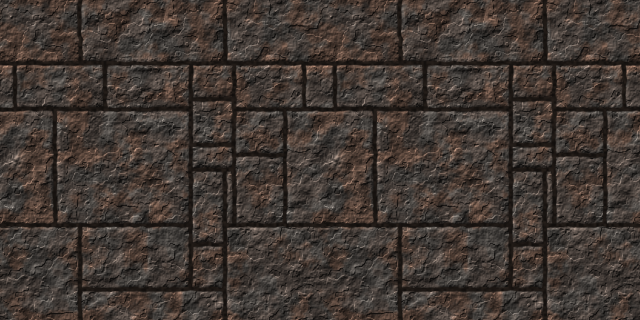
Write a Shadertoy shader that draws this texture.

```glsl
// Weathered, rust-stained stone blocks of mixed sizes with dark recessed joints.

const vec2 REPEATS = vec2(2.0, 1.0);   // tiles across and down
const float UNITS = 384.0;             // layout units along one tile
const float HALF_JOINT = 2.2;          // in layout units
const vec2 PIT_CENTER = vec2(18.0, 194.0);

const vec3 GREY = vec3(0.295, 0.262, 0.242);
const vec3 RUST = vec3(0.345, 0.255, 0.208);
const vec3 SLATE = vec3(0.268, 0.262, 0.252);
const vec3 PALE = vec3(0.520, 0.470, 0.435);
const vec3 JOINT = vec3(0.105, 0.085, 0.072);

float hash(vec2 p) {
    vec3 q = fract(p.xyx * vec3(0.1031, 0.1030, 0.0973));
    q += dot(q, q.yzx + 33.33);
    return fract((q.x + q.y) * q.z);
}

// Value noise that wraps after "period" cells
float noise(vec2 p, float period) {
    vec2 i = floor(p), f = fract(p);
    f = f * f * (3.0 - 2.0 * f);
    vec2 a = mod(i, period), b = mod(i + 1.0, period);
    return mix(mix(hash(a), hash(vec2(b.x, a.y)), f.x),
               mix(hash(vec2(a.x, b.y)), hash(b), f.x), f.y);
}

float fbm(vec2 uv, float freq, int octaves) {
    float sum = 0.0, amp = 0.5, total = 0.0;
    for (int i = 0; i < octaves; i++) {
        sum += amp * noise(uv * freq + float(i) * 7.3, freq);
        total += amp;
        amp *= 0.56;
        freq *= 2.0;
    }
    return sum / total;
}

// Cut a block (x0, y0, x1, y1) and keep the side holding p; true for the lower side
bool cutX(inout vec4 r, vec2 p, float x) {
    if (p.x < x) { r.z = min(r.z, x); return true; }
    r.x = max(r.x, x);
    return false;
}

bool cutY(inout vec4 r, vec2 p, float y) {
    if (p.y < y) { r.w = min(r.w, y); return true; }
    r.y = max(r.y, y);
    return false;
}

// Find the block around p by successive cuts; p is wrapped into the block's frame
vec4 blockAt(inout vec2 p) {
    p.y = mod(p.y - 76.0, UNITS) + 76.0;
    vec4 r;
    if (p.y < 270.0) {
        p.x = mod(p.x - 229.0, UNITS) + 229.0;
        r = vec4(229.0, 76.0, 613.0, 270.0);
        if (cutX(r, p, 281.0)) {                    // narrow column
            if (cutY(r, p, 203.0)) {
                cutY(r, p, 119.0);
                cutY(r, p, 174.0);
            } else if (cutX(r, p, 270.0)) r.w = 293.0;
        } else if (cutY(r, p, 131.0)) {             // low course
            cutX(r, p, 365.0);
            cutX(r, p, 402.0);
            cutX(r, p, 510.0);
        } else {                                    // middle course
            cutX(r, p, 450.0);
            if (cutX(r, p, 342.0)) cutY(r, p, 186.0);
        }
    } else {                                        // tall course
        p.x = mod(p.x - 96.0, UNITS) + 96.0;
        r = vec4(96.0, 270.0, 480.0, 460.0);
        if (cutX(r, p, 270.0) && cutY(r, p, 347.0) && !cutX(r, p, 229.0)
            && cutY(r, p, 293.0)) r.y = 203.0;
    }
    return r;
}

// Distance inward from the worn block edge (x) and a random value per block (y)
vec2 blockInfo(vec2 uv) {
    vec2 wobble = vec2(fbm(uv, 48.0, 2), fbm(uv + 0.37, 48.0, 2)) - 0.5;
    vec2 p = uv * UNITS + 2.8 * wobble;
    vec4 r = blockAt(p);
    vec2 q = abs(p - 0.5 * (r.xy + r.zw)) - 0.5 * (r.zw - r.xy) + HALF_JOINT + 1.5;
    float d = length(max(q, 0.0)) + min(max(q.x, q.y), 0.0) - 1.5;
    return vec2(-d, hash(r.xy));
}

// Strength of the chipped pit, 1 at its center
float pit(vec2 uv) {
    vec2 d = fract(uv - PIT_CENTER / UNITS + 0.5) - 0.5;
    return exp(-dot(d, d) * 1300.0);
}

// Rough stone relief: grain, flaked layers, bevel and pit
float relief(vec2 uv, float edge) {
    float rough = fbm(uv, 26.0, 4);
    float flakes = smoothstep(0.40, 0.47, fbm(uv + 0.21, 30.0, 3));
    float chips = pit(uv) * (fbm(uv, 70.0, 2) - 0.5);
    return 0.9 * rough + 0.12 * flakes + 0.5 * chips + 0.16 * smoothstep(-1.0, 4.0, edge);
}

void mainImage(out vec4 fragColor, in vec2 fragCoord) {
    vec2 uv = fragCoord / iResolution.xy * REPEATS;
    uv.y = REPEATS.y - uv.y;

    vec2 block = blockInfo(uv);
    float height = relief(uv, block.x);

    // Light from the upper left
    vec2 toLight = vec2(-0.0018, -0.0030);
    float slope = height - relief(uv + toLight, blockInfo(uv + toLight).x);

    // Fine mottled stains
    float stain = smoothstep(0.46, 0.68, fbm(uv + 0.63, 16.0, 4));
    float cool = smoothstep(0.42, 0.65, fbm(uv + 0.11, 20.0, 3));
    vec3 stone = mix(mix(GREY, SLATE, 0.7 * cool), RUST, 0.7 * stain);
    stone = mix(stone, PALE, 0.5 * pit(uv));
    stone *= 0.97 + 0.06 * block.y;

    // Cavities darken, slopes catch light, rims are worn
    float rim = smoothstep(0.0, 1.5, block.x) * (1.0 - smoothstep(1.5, 5.0, block.x));
    stone *= 0.36 + 0.80 * height + 0.12 * rim;
    stone *= clamp(1.0 + 6.0 * slope, 0.3, 2.1);

    vec3 joint = JOINT * (0.6 + 0.8 * noise(uv * 128.0, 128.0));
    vec3 color = mix(joint, stone, smoothstep(-0.8, 1.2, block.x));
    fragColor = vec4(color, 1.0);
}
```
